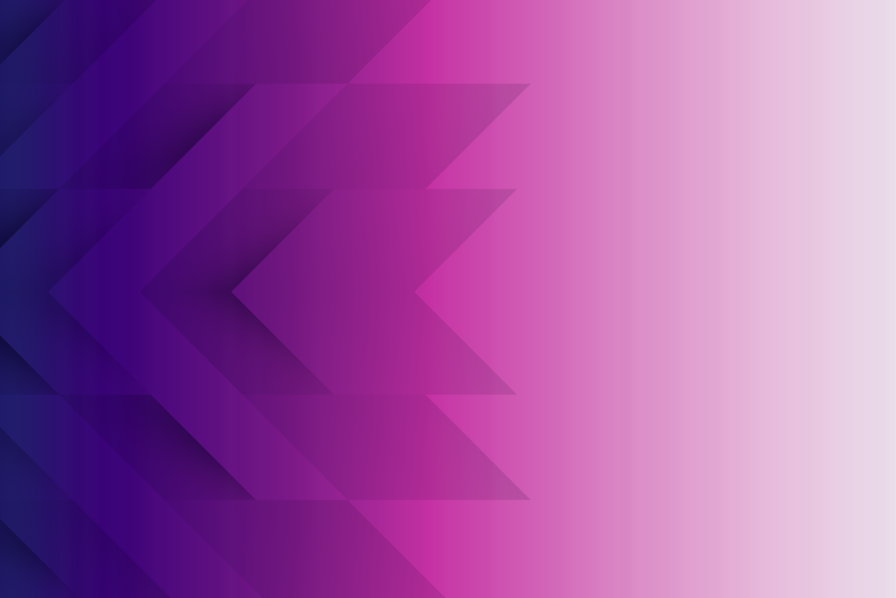
Give the GLSL for this background, as a Shadertoy shader.

```glsl
// Left-pointing translucent chevrons over a navy, violet, pink and pale horizontal gradient.
// Distance from a bent axis gives the chevron edges; three mirrored bands each hold
// their own stack of shaded panels, darkest just before the next edge.

const float PITCH = 0.1533;      // chevron spacing, in canvas heights
const float APEX = 0.387;        // tip of the central dark chevron
const float AXIS = 0.512;        // height of the mirror line
const float INNER_BAND = 0.172;
const float OUTER_BAND = 0.348;

float hash(float n) {
    n = fract(n * 0.1031);
    n *= n + 33.33;
    return fract(n * (n + n));
}

float columnNoise(float x) {
    float i = floor(x);
    return mix(hash(i), hash(i + 1.0), smoothstep(0.0, 1.0, x - i)) - 0.5;
}

// Piecewise horizontal gradient
vec3 backdrop(float u) {
    vec3 c = mix(vec3(0.13, 0.11, 0.42), vec3(0.23, 0.01, 0.47), smoothstep(0.0, 0.13, u));
    c = mix(c, vec3(0.48, 0.10, 0.53), clamp((u - 0.13) / 0.19, 0.0, 1.0));
    c = mix(c, vec3(0.77, 0.19, 0.64), clamp((u - 0.32) / 0.16, 0.0, 1.0));
    c = mix(c, vec3(0.82, 0.37, 0.71), clamp((u - 0.48) / 0.11, 0.0, 1.0));
    c = mix(c, vec3(0.86, 0.55, 0.78), clamp((u - 0.59) / 0.12, 0.0, 1.0));
    c = mix(c, vec3(0.90, 0.71, 0.85), clamp((u - 0.71) / 0.13, 0.0, 1.0));
    return mix(c, vec3(0.92, 0.87, 0.92), clamp((u - 0.84) / 0.16, 0.0, 1.0));
}

// Coverage to the left of a chevron edge
float leftOf(float v, float edge, float blur) {
    return 1.0 - smoothstep(-blur, blur, v - edge);
}

// One panel: flat tint plus a shadow gathering at its right edge
float panel(float v, float edge, float tint, float shadow, float blur) {
    float inside = leftOf(v, edge, blur) * (1.0 - leftOf(v, edge - 1.0, blur));
    float ramp = clamp(v - edge + 1.0, 0.0, 1.0);
    return inside * (tint + shadow * ramp * ramp);
}

// Shadow fades away from a point along the chevron arm
float armGlow(float arm, float centre, float spread) {
    float t = (arm - centre) / spread;
    return exp(-t * t);
}

// A run of faint panels between two edge numbers
float stack(float v, float first, float last, float tint, float blur) {
    float shade = 0.0;
    for (float edge = first; edge <= last; edge += 1.0) {
        float strength = tint * mix(0.55, 1.0, (edge - first + 1.0) / (last - first + 1.0));
        shade += panel(v, edge, strength, 0.02, blur);
    }
    return shade;
}

void mainImage(out vec4 fragColor, in vec2 fragCoord) {
    float pixel = 1.0 / iResolution.y;
    float u = fragCoord.x / iResolution.x;
    vec2 p = vec2(u * 1.5, fragCoord.y * pixel);
    float arm = abs(p.y - AXIS);
    float v = (p.x - arm - APEX) / PITCH;
    float blur = pixel / PITCH;

    // Central band
    float inner = stack(v, 1.0, 2.0, 0.09, blur);
    inner += panel(v, 0.0, 0.13, 0.30 * armGlow(arm, 0.0, 0.11), blur);
    inner += panel(v, -2.0, 0.03, 0.20 * armGlow(arm, 0.04, 0.09), blur);
    inner += panel(v, -3.0, 0.08, 0.42 * armGlow(arm, 0.08, 0.08), blur);

    // Middle bands
    float middle = stack(v, 0.0, 1.0, 0.10, blur);
    middle += panel(v, -2.0, 0.11, 0.32 * armGlow(arm, 0.25, 0.09), blur);
    middle += panel(v, -4.0, 0.05, 0.18 * armGlow(arm, 0.25, 0.07), blur);

    // Outer bands
    float outer = stack(v, -2.0, -1.0, 0.09, blur);
    outer += panel(v, -4.0, 0.07, 0.08, blur);
    outer += panel(v, -5.0, 0.05, 0.35 * armGlow(arm, 0.42, 0.07), blur);

    // Join the bands with smooth horizontal edges
    float shade = mix(inner, middle, smoothstep(-pixel, pixel, arm - INNER_BAND));
    shade = mix(shade, outer, smoothstep(-pixel, pixel, arm - OUTER_BAND));

    vec3 colour = backdrop(u) * (1.0 - shade * vec3(1.0, 1.1, 0.8));
    colour += 0.012 * columnNoise(u * 70.0) * vec3(0.6, 1.0, 0.7);
    fragColor = vec4(clamp(colour, 0.0, 1.0), 1.0);
}
```
